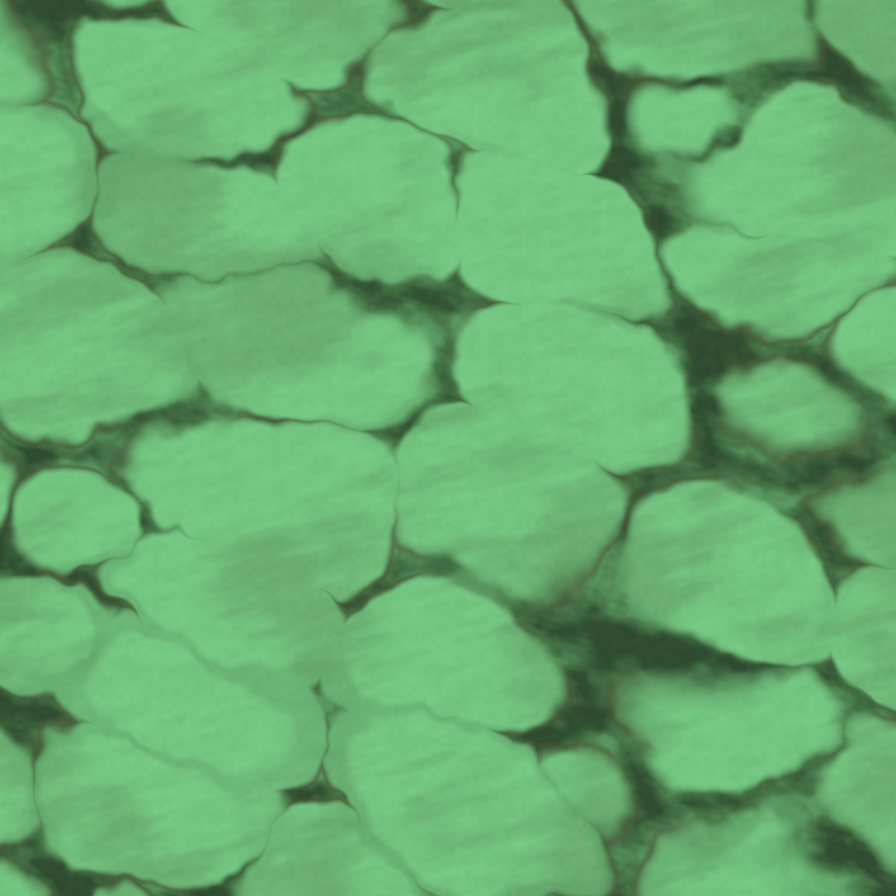
A WebGL 1 fragment shader for this texture:

```glsl
precision highp float;
// Green stained tissue: pale rounded cells, faint fibres and scattered dark pockets between cells.

uniform vec2 u_resolution;

// Colours
const vec3 PALE = vec3(0.455, 0.775, 0.510);
const vec3 MUTED = vec3(0.415, 0.685, 0.445);
const vec3 HALO = vec3(0.350, 0.590, 0.380);
const vec3 DARK = vec3(0.270, 0.450, 0.275);
const vec3 DEEP = vec3(0.185, 0.300, 0.190);
const vec3 BROWN = vec3(0.290, 0.350, 0.225);

// Layout, in units of the canvas
const vec2 CELL_DENSITY = vec2(4.4, 6.6);
const float CELL_ANGLE = -0.30;
const float FIBRE_ANGLE = 0.27;
const float JITTER = 0.90;
const float SIZE_SPREAD = 0.25;
const float ROUNDING = 4.6;      // higher gives thinner gaps
const float GAP_LEVEL = 2.34;    // higher gives fewer pockets
const float GAP_VARIATION = 3.0;
const float GAP_SOFTNESS = 0.30;
const float WARP = 0.075;

float hash(vec2 p) {
  return fract(sin(dot(p, vec2(127.1, 311.7))) * 43758.5453);
}

vec2 hash2(vec2 p) {
  return vec2(hash(p), hash(p + 37.2));
}

float noise(vec2 p) {
  vec2 i = floor(p);
  vec2 f = fract(p);
  f = f * f * (3.0 - 2.0 * f);
  float low = mix(hash(i), hash(i + vec2(1.0, 0.0)), f.x);
  float high = mix(hash(i + vec2(0.0, 1.0)), hash(i + 1.0), f.x);
  return mix(low, high, f.y);
}

float fbm(vec2 p) {
  float sum = 0.0;
  float amp = 0.5;
  for (int i = 0; i < 4; i++) {
    sum += amp * noise(p);
    p = p * 2.03 + 17.3;
    amp *= 0.5;
  }
  return sum / 0.9375;
}

vec2 rotate(vec2 p, float a) {
  float c = cos(a);
  float s = sin(a);
  return vec2(c * p.x + s * p.y, c * p.y - s * p.x);
}

// About 1 inside a cell, 2 on a border and 3 or more where cells meet.
float crowding(vec2 p) {
  vec2 home = floor(p);
  float nearest = 10.0;
  float total = 0.0;
  for (int y = -2; y <= 2; y++) {
    for (int x = -2; x <= 2; x++) {
      vec2 id = home + vec2(float(x), float(y));
      vec2 centre = id + 0.5 + JITTER * (hash2(id) - 0.5);
      float d = length(p - centre) + SIZE_SPREAD * hash(id + 71.9);
      nearest = min(nearest, d);
      total += exp(-ROUNDING * d);
    }
  }
  return total * exp(ROUNDING * nearest);
}

void main() {
  vec2 uv = gl_FragCoord.xy / min(u_resolution.x, u_resolution.y);

  // Bend the cell borders, coarsely and then finely
  vec2 bend = vec2(fbm(uv * 8.0), fbm(uv * 8.0 + 41.0)) - 0.5;
  vec2 fray = vec2(noise(uv * 55.0), noise(uv * 55.0 + 23.0)) - 0.5;
  vec2 p = rotate(uv + WARP * bend + 0.007 * fray, CELL_ANGLE);
  float crowd = crowding(p * CELL_DENSITY + 3.7);

  // Pale cell bodies with patches, slanting fibres and fine weave
  vec2 along = rotate(uv, FIBRE_ANGLE);
  float patches = fbm(uv * 6.0 + 9.0);
  float fibres = fbm(along * vec2(12.0, 50.0));
  float shade = 0.68 * patches + 0.32 * fibres;
  vec3 colour = mix(PALE, MUTED, smoothstep(0.43, 0.68, shade));
  colour *= 1.0 + 0.04 * (noise(along * vec2(40.0, 110.0)) - 0.5);

  // Faint borders, showing only in places
  float border = smoothstep(1.75, 2.15, crowd) * smoothstep(0.45, 0.75, noise(uv * 9.0 + 5.0));
  colour = mix(colour, HALO, 0.38 * border);

  // Dark pockets: isolated where tissue is tight, merging where it is loose
  vec2 sway = rotate(uv, CELL_ANGLE);
  float looseness = 0.55 * noise(sway * vec2(4.0, 5.0) + 12.4)
                  + 0.45 * noise(sway * vec2(8.0, 11.0) + 2.0);
  float depth = crowd - GAP_LEVEL + GAP_VARIATION * (looseness - 0.5);
  float pocket = smoothstep(-GAP_SOFTNESS, GAP_SOFTNESS, depth);
  float mottle = fbm(sway * vec2(17.0, 25.0) + 6.0);
  float stain = mottle + 0.14 * min(depth, 1.2);
  vec3 inside = mix(HALO, DARK, smoothstep(0.34, 0.56, stain));
  inside = mix(inside, DEEP, smoothstep(0.50, 0.80, stain));

  // Brownish rims on parts of the pockets
  float rim = pocket * (1.0 - smoothstep(0.15, 0.60, depth));
  inside = mix(inside, BROWN, 0.65 * rim * smoothstep(0.40, 0.65, noise(uv * 14.0 + 31.0)));
  colour = mix(colour, inside, pocket);

  // Soft grain
  colour += 0.02 * (noise(uv * 190.0) - 0.5);
  gl_FragColor = vec4(colour, 1.0);
}
```
